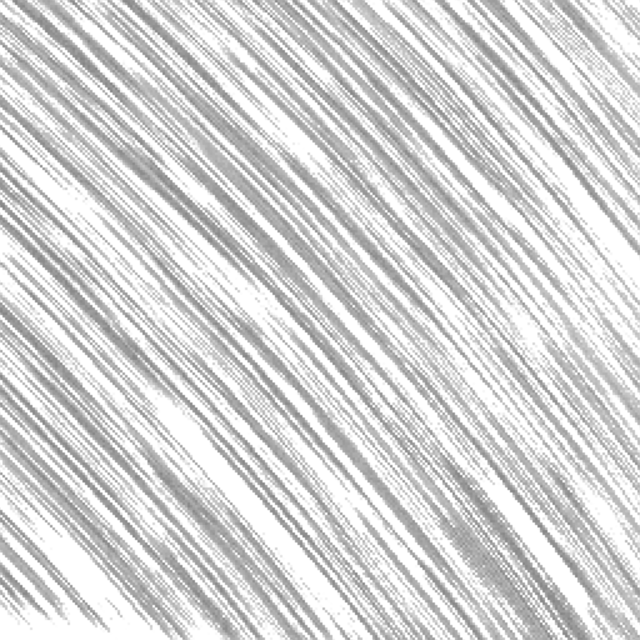
Reproduce this pattern procedurally as a WebGL 2 fragment shader.

```glsl
#version 300 es
precision highp float;
// Grey pencil hatching running from upper left to lower right.
// Three layers of long, gently bent strokes are summed into a tone, which is
// dithered on a fine paper grain and fades toward the right and lower edges.

uniform vec2 u_resolution;
out vec4 fragColor;

const vec3 PAPER = vec3(1.0);
const vec3 GRAPHITE = vec3(0.52);
const float GRAIN_CELLS = 256.0;    // paper grains across the canvas
const float BEND = 0.085;           // how much strokes steepen to the lower right
const float LEAN = 0.06;            // overall turn away from 45 degrees
const float WOBBLE = 0.005;         // hand tremor across the stroke
const float EDGE = 0.0013;          // softness of stroke sides
const float PALEST_MARK = 0.36;     // ink of the faintest grain
const float GRAIN_VARIATION = 0.22; // ink lost at random from grain to grain

vec4 hash4(vec2 p) {
    vec4 q = fract(p.xyxy * vec4(0.1031, 0.1030, 0.0973, 0.1099));
    q += dot(q, q.wzxy + 33.33);
    return fract((q.xxyz + q.yzzw) * q.zywx);
}

float noise(vec2 p) {
    vec2 i = floor(p);
    vec2 f = smoothstep(0.0, 1.0, p - i);
    float low = mix(hash4(i).x, hash4(i + vec2(1.0, 0.0)).x, f.x);
    float high = mix(hash4(i + vec2(0.0, 1.0)).x, hash4(i + 1.0).x, f.x);
    return mix(low, high, f.y);
}

// One layer of strokes; q holds the distance along and across the hatching.
float strokeLayer(vec2 q, float spacing, float len, vec2 widths, float share, float seed) {
    float ink = 0.0;
    float row = floor(q.y / spacing);
    for (int j = -1; j <= 1; j++) {
        float lane = row + float(j);
        float s = q.x / len + hash4(vec2(lane, seed)).w * 7.0;
        vec4 r = hash4(vec2(lane + seed * 3.7, floor(s) + seed));
        vec4 r2 = hash4(vec2(floor(s) - seed, lane + 41.0));
        float t = fract(s);
        float center = (lane + 0.5 + 0.6 * (r.x - 0.5) + 0.9 * (t - 0.5) * (r.y - 0.5)) * spacing;
        float taper = smoothstep(0.0, 0.12, t) * (1.0 - smoothstep(0.75, 1.0, t));
        float halfWidth = spacing * mix(widths.x, widths.y, r.z) * mix(0.45, 1.0, taper);
        float body = 1.0 - smoothstep(-EDGE, EDGE, abs(q.y - center) - halfWidth);
        float strength = mix(0.5, 1.0, r.w) * step(r2.x, share);
        ink = max(ink, body * strength * mix(0.35, 1.0, taper));
    }
    return ink;
}

// Pencil pressure left after the fades at the canvas edges.
float edgePressure(vec2 p, float across) {
    float ragged = noise(vec2(across * 45.0, 3.0));
    float right = mix(0.72, 1.0, 1.0 - smoothstep(0.90, 0.98, p.x + 0.04 * ragged));
    float bottom = smoothstep(0.0, 0.05, p.y + 0.16 * p.x - 0.055 * ragged);
    float corner = smoothstep(0.03, 0.08, p.x + p.y);
    return right * bottom * corner;
}

float hatchTone(vec2 p) {
    float along = (p.x - p.y) * 0.7071;
    float across = (p.x + p.y) * 0.7071 + LEAN * along + BEND * along * along;
    float pressure = mix(0.82, 1.2, noise(vec2(along * 4.0, across * 11.0) + 20.0));
    pressure *= edgePressure(p, across);
    across += WOBBLE * (noise(vec2(along * 6.0, across * 9.0) + 50.0) - 0.5);
    vec2 q = vec2(along, across) + 2.0;

    // Thin bare streaks interrupt the finest hatching.
    float streak = noise(vec2(q.x * 4.0, q.y * 55.0));
    float gate = smoothstep(0.24, 0.40, streak);

    float broad = strokeLayer(q, 0.023, 0.62, vec2(0.10, 0.27), 0.80, 11.0);
    float narrow = strokeLayer(q, 0.0145, 0.45, vec2(0.09, 0.24), 0.62, 23.0);
    float fine = gate * strokeLayer(q, 0.0083, 0.40, vec2(0.19, 0.29), 0.93, 37.0);
    float clear = (1.0 - 0.72 * broad) * (1.0 - 0.65 * narrow) * (1.0 - 0.58 * fine);
    return clamp((1.0 - clear) * 1.1 * pressure, 0.0, 1.0);
}

// Ink caught by one grain: an ordered, slightly random threshold of the tone.
float grainInk(vec2 cell) {
    float tone = hatchTone((cell + 0.5) / GRAIN_CELLS);
    float order = fract(cell.x * 0.5 + cell.y * 0.25);
    vec4 r = hash4(cell + 7.0);
    float threshold = 0.13 + 0.30 * mix(order, r.y, 0.35);
    float caught = smoothstep(threshold - 0.08, threshold + 0.08, tone);
    float level = mix(PALEST_MARK, 1.0, smoothstep(0.0, 0.95, tone));
    return caught * level * (1.0 - GRAIN_VARIATION * r.z);
}

void main() {
    vec2 p = gl_FragCoord.xy / u_resolution;

    // Blend the four nearest grains, keeping each one fairly crisp.
    vec2 g = p * GRAIN_CELLS - 0.5;
    vec2 cell = floor(g);
    vec2 f = smoothstep(0.1, 0.9, g - cell);
    float low = mix(grainInk(cell), grainInk(cell + vec2(1.0, 0.0)), f.x);
    float high = mix(grainInk(cell + vec2(0.0, 1.0)), grainInk(cell + 1.0), f.x);

    fragColor = vec4(mix(PAPER, GRAPHITE, mix(low, high, f.y)), 1.0);
}
```
